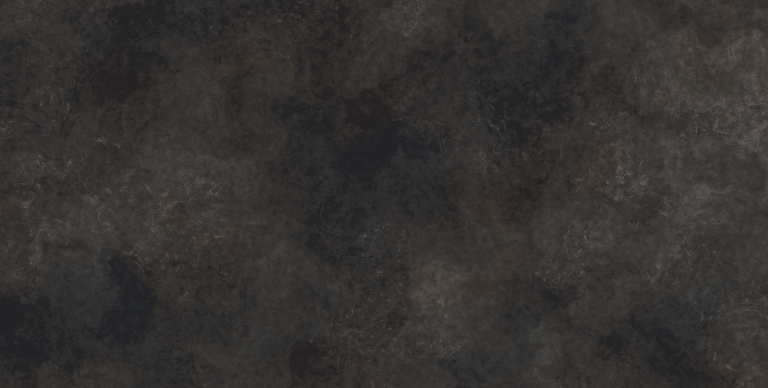
This texture is drawn by a Shadertoy shader. Its source:

```glsl
// Dark oxidised metal sheet: sooty blotches, brown and cool grey clouds.
// Warped gradient noise sets a tone, which a colour ramp turns into patina;
// clustered pale specks, dark pits, faint veins and fine grain lie on top.

float hash(vec2 p) {
    vec3 q = fract(vec3(p.xyx) * 0.1031);
    q += dot(q, q.yzx + 33.33);
    return fract((q.x + q.y) * q.z);
}

// Dot product of a random unit gradient with the offset from its corner
float corner(vec2 cell, vec2 offset) {
    float angle = 6.2832 * hash(cell);
    return dot(vec2(cos(angle), sin(angle)), offset);
}

float gradientNoise(vec2 p) {
    vec2 i = floor(p), f = fract(p);
    vec2 u = f * f * f * (f * (f * 6.0 - 15.0) + 10.0);
    vec2 e = vec2(1.0, 0.0);
    return mix(mix(corner(i, f), corner(i + e, f - e), u.x),
               mix(corner(i + e.yx, f - e.yx), corner(i + 1.0, f - 1.0), u.x), u.y);
}

// Octaves of noise; a higher gain gives more ragged edges
float fbm(vec2 p, int octaves, float gain) {
    float sum = 0.0, amplitude = 1.0;
    for (int i = 0; i < octaves; i++) {
        sum += amplitude * gradientNoise(p);
        p = mat2(1.6, 1.2, -1.2, 1.6) * p + 17.3;
        amplitude *= gain;
    }
    return sum;
}

float ramp(float a, float b, float x) {
    return clamp((x - a) / (b - a), 0.0, 1.0);
}

// Soft oval cloud
float cloud(vec2 p, vec2 centre, vec2 size) {
    vec2 d = (p - centre) / size;
    return exp(-dot(d, d));
}

vec3 patina(float tone) {
    vec3 c = mix(vec3(0.140, 0.134, 0.143), vec3(0.187, 0.176, 0.170), ramp(-1.7, -0.75, tone));
    c = mix(c, vec3(0.220, 0.202, 0.190), ramp(-0.75, 0.1, tone));
    c = mix(c, vec3(0.252, 0.238, 0.224), ramp(0.1, 0.95, tone));
    return mix(c, vec3(0.365, 0.335, 0.325), ramp(0.95, 2.6, tone));
}

void mainImage(out vec4 fragColor, in vec2 fragCoord) {
    vec2 p = fragCoord / iResolution.y;
    vec2 warp = vec2(fbm(p * 4.0 + 4.7, 6, 0.6), fbm(p * 4.0 + 31.2, 6, 0.6));
    vec2 q = p + 0.08 * warp;

    // Broad clouds and ragged mottling
    float tone = 1.7 * fbm(q * 2.6 + 8.0, 7, 0.6) + 0.8 * fbm(q * 11.0 + 60.0, 5, 0.65) - 0.1;

    // Pale haze, strongest at the right, and soot at the left
    tone += 1.6 * cloud(q, vec2(1.93, 0.70), vec2(0.18, 0.34));
    tone += 1.5 * cloud(q, vec2(1.20, 0.59), vec2(0.14, 0.09));
    tone += 0.9 * cloud(q, vec2(1.62, 0.40), vec2(0.28, 0.18));
    tone += 0.9 * cloud(q, vec2(0.30, 0.38), vec2(0.24, 0.17));
    tone -= 1.2 * cloud(q, vec2(0.90, 0.62), vec2(0.24, 0.14));
    tone -= 0.9 * cloud(q, vec2(0.22, 0.78), vec2(0.32, 0.16));
    tone -= 0.9 * cloud(q, vec2(1.35, 0.80), vec2(0.26, 0.12));
    tone -= 1.0 * cloud(q, vec2(0.14, 0.10), vec2(0.30, 0.16));

    // Ragged soot patches
    float soot = fbm(q * 4.5 + 90.0, 7, 0.65);
    tone -= 0.75 * smoothstep(0.10, 0.45, soot);

    // Fine grain, rougher in worn areas
    float wear = smoothstep(-0.05, 0.5, fbm(q * 3.6 + 120.0, 6, 0.65));
    tone += (0.75 + 0.45 * wear) * fbm(p * 48.0, 3, 0.8);

    // Pale specks in the worn areas and dark pits between them
    float fleck = fbm(q * 62.0 + 300.0, 2, 0.8);
    tone += (0.15 + 1.5 * wear) * smoothstep(0.28, 0.62, fleck);
    tone -= 0.6 * smoothstep(0.25, 0.55, -fleck);

    // Broken pale veins
    float vein = 1.0 - smoothstep(0.0, 0.07, abs(fbm(q * 6.0 + 150.0, 4, 0.5)));
    tone += 0.8 * vein * smoothstep(0.15, 0.6, fbm(p * 5.0 + 200.0, 5, 0.65));

    // Drift between rust and cool grey
    float hue = fbm(q * 2.8 + 240.0, 5, 0.55);
    vec3 colour = patina(tone) + hue * vec3(0.016, -0.003, -0.014);
    fragColor = vec4(colour, 1.0);
}
```
